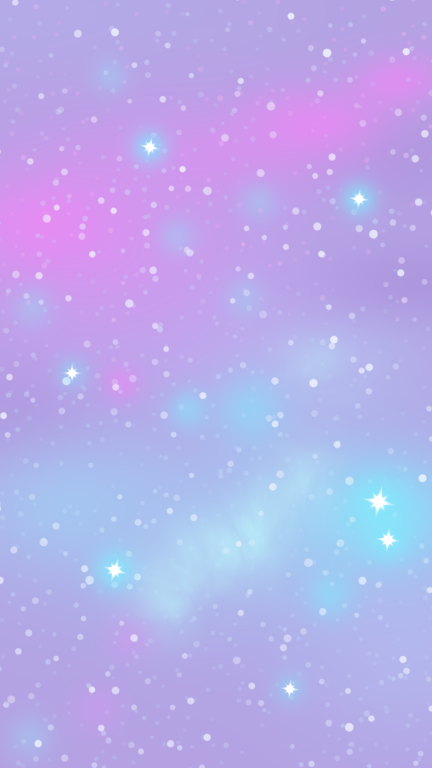
Write a WebGL 1 fragment shader that draws this background.

```glsl
precision highp float;
// Pastel night sky: soft elliptical washes of pink and cyan over lavender,
// a diagonal cloud of layered sines, hashed cells of round dots in several
// sizes, and a few eight-pointed stars. Lengths are in canvas widths.
uniform vec2 u_resolution;

#define LAVENDER vec3(0.705, 0.635, 0.890)
#define PERIWINKLE vec3(0.700, 0.730, 0.935)
#define ORCHID vec3(0.810, 0.600, 0.935)
#define PINK vec3(0.930, 0.530, 0.960)
#define SKY vec3(0.640, 0.790, 0.950)
#define AQUA vec3(0.520, 0.900, 0.985)
#define FOAM vec3(0.720, 0.915, 0.970)
#define DUSK vec3(0.665, 0.570, 0.855)
#define WARP 0.022
#define DOT_RADIUS 0.0100
#define DOT_OPACITY 0.75

float hash(vec2 p) {
  return fract(sin(dot(p, vec2(127.1, 311.7))) * 43758.5);
}

mat2 rotation(float a) {
  return mat2(cos(a), sin(a), -sin(a), cos(a));
}

// Layered sines, folded and turned at every octave; about -1 to 1
float wisps(vec2 p) {
  float sum = 0.0, amp = 0.5;
  for (int i = 0; i < 5; i++) {
    p = rotation(0.9) * p * 1.75 + 0.7 * sin(p.yx * 1.3);
    sum += amp * sin(p.x + 1.7) * cos(p.y);
    amp *= 0.62;
  }
  return sum;
}

float glow(vec2 p, vec2 center, vec2 radii) {
  vec2 d = (p - center) / radii;
  return exp(-dot(d, d));
}

void wash(inout vec3 col, vec2 p, vec2 center, vec2 radii, vec3 tint, float amount) {
  col = mix(col, tint, amount * glow(p, center, radii));
}

void halo(inout vec3 col, vec2 p, float x, float y, float radius, vec3 tint) {
  wash(col, p, vec2(x, y), vec2(radius), tint, 0.55);
}

float segmentDistance(vec2 p, vec2 a, vec2 b) {
  vec2 ab = b - a;
  return length(p - a - ab * clamp(dot(p - a, ab) / dot(ab, ab), 0.0, 1.0));
}

// One jittered dot in some of the cells of a turned grid
void dots(inout vec3 col, vec2 p, float layer, float cell, float radius, float density, float opacity) {
  vec2 q = rotation(0.4 + layer * 0.7) * p / cell + layer * 17.0;
  vec2 id = floor(q);
  float size = radius * mix(0.7, 1.0, hash(id + 3.1));
  float edge = 0.9 / u_resolution.x;
  vec2 jitter = vec2(hash(id + 5.3), hash(id + 9.7)) - 0.5;
  vec2 center = 0.5 + jitter * (1.0 - 2.0 * (size + edge) / cell);
  float d = length(fract(q) - center) * cell;
  float disc = 1.0 - smoothstep(size - edge, size + edge, d);
  float pinkness = smoothstep(0.8, 1.25, p.y) * step(0.6, hash(id + 2.9));
  vec3 tint = mix(vec3(0.78, 0.89, 1.0), vec3(0.98, 0.68, 0.97), pinkness);
  tint = mix(tint, vec3(0.95, 0.96, 1.0), smoothstep(0.3, 0.7, opacity));
  float kept = step(hash(id + 7.7), density);
  col = mix(col, tint, disc * kept * opacity * mix(0.45, 1.0, hash(id + 1.3)));
}

// Tapered spike along the x axis
float spike(vec2 d, float reach, float width) {
  float taper = max(0.0, 1.0 - abs(d.x) / reach);
  float edge = 0.8 / u_resolution.x;
  return taper * (1.0 - smoothstep(width * taper - edge, width * taper + edge, abs(d.y)));
}

void star(inout vec3 col, vec2 p, vec2 center, float reach, float tilt, float shine) {
  vec2 d = rotation(tilt) * (p - center);
  vec2 e = rotation(0.785) * d;
  col = mix(col, AQUA, shine * exp(-dot(d, d) / (reach * reach * 2.2)));
  float light = exp(-dot(d, d) / (reach * reach * 0.08));
  light += spike(d, reach, reach * 0.16) + spike(d.yx, reach, reach * 0.16);
  light += spike(e, reach * 0.72, reach * 0.13) + spike(e.yx, reach * 0.72, reach * 0.13);
  col = mix(col, vec3(1.0), min(light * 1.3, 1.0));
}

void main() {
  vec2 p = gl_FragCoord.xy / u_resolution.x;
  vec2 q = p + WARP * vec2(wisps(p * 2.0), wisps(p * 2.0 + 4.0));
  vec3 col = LAVENDER;

  // Broad washes
  wash(col, q, vec2(0.10, 1.75), vec2(0.50, 0.18), PERIWINKLE, 0.35);
  wash(col, q, vec2(0.65, 0.98), vec2(0.42, 0.22), PERIWINKLE, 0.75);
  wash(col, q, vec2(0.97, 1.12), vec2(0.28, 0.10), DUSK, 0.75);
  wash(col, q, vec2(0.95, 1.42), vec2(0.20, 0.12), DUSK, 0.50);
  wash(col, q, vec2(0.02, 0.82), vec2(0.24, 0.12), DUSK, 0.65);
  wash(col, q, vec2(0.28, 1.18), vec2(0.38, 0.30), ORCHID, 0.90);
  wash(col, q, vec2(0.10, 1.25), vec2(0.20, 0.13), PINK, 0.75);
  wash(col, q, vec2(0.50, 1.42), vec2(0.28, 0.10), PINK, 0.42);
  wash(col, q, vec2(0.72, 1.51), vec2(0.17, 0.08), PINK, 0.75);
  wash(col, q, vec2(0.91, 1.60), vec2(0.11, 0.06), PINK, 0.70);
  wash(col, q, vec2(0.62, 0.56), vec2(0.60, 0.24), SKY, 0.75);
  wash(col, q, vec2(0.15, 0.61), vec2(0.22, 0.13), SKY, 0.80);
  wash(col, q, vec2(0.95, 0.30), vec2(0.28, 0.24), PERIWINKLE, 0.80);
  wash(col, q, vec2(0.89, 0.58), vec2(0.19, 0.13), AQUA, 0.75);

  // Diagonal cloud and the faint puff above it
  float ridge = segmentDistance(q, vec2(0.38, 0.42), vec2(0.70, 0.66));
  float texture = 0.62 + 0.45 * wisps(p * 9.0);
  float cloud = exp(-ridge * ridge / 0.008) + 0.5 * glow(q, vec2(0.76, 0.92), vec2(0.12, 0.08));
  col = mix(col, FOAM, clamp(cloud * texture, 0.0, 0.9));

  // Small accents
  halo(col, p, 0.58, 0.83, 0.080, AQUA);
  halo(col, p, 0.435, 0.83, 0.045, AQUA);
  halo(col, p, 0.764, 0.40, 0.055, AQUA);
  halo(col, p, 0.567, 1.088, 0.045, SKY);
  halo(col, p, 0.076, 1.065, 0.045, SKY);
  halo(col, p, 0.255, 1.60, 0.040, SKY);
  halo(col, p, 0.60, 1.31, 0.045, SKY);
  halo(col, p, 0.41, 1.23, 0.042, SKY);
  halo(col, p, 0.07, 0.07, 0.050, SKY);
  halo(col, p, 0.282, 0.89, 0.042, PINK);
  halo(col, p, 0.225, 0.135, 0.055, ORCHID);
  halo(col, p, 0.30, 0.30, 0.055, ORCHID);

  // Dots, from many faint specks to a few bright discs
  for (int i = 0; i < 5; i++) {
    float k = float(i) / 4.0;
    dots(col, p, float(i), mix(0.038, 0.125, k), DOT_RADIUS * mix(0.55, 1.0, k), 0.46, DOT_OPACITY * mix(0.35, 1.15, k));
  }

  // Bright stars
  star(col, p, vec2(0.347, 1.437), 0.027, 0.2, 0.75);
  star(col, p, vec2(0.831, 1.317), 0.027, 0.1, 0.75);
  star(col, p, vec2(0.167, 0.914), 0.025, 0.0, 0.45);
  star(col, p, vec2(0.877, 0.616), 0.042, 0.2, 0.90);
  star(col, p, vec2(0.898, 0.528), 0.032, 0.1, 0.90);
  star(col, p, vec2(0.266, 0.458), 0.032, 0.3, 0.85);
  star(col, p, vec2(0.671, 0.183), 0.025, 0.1, 0.40);

  gl_FragColor = vec4(col, 1.0);
}
```
